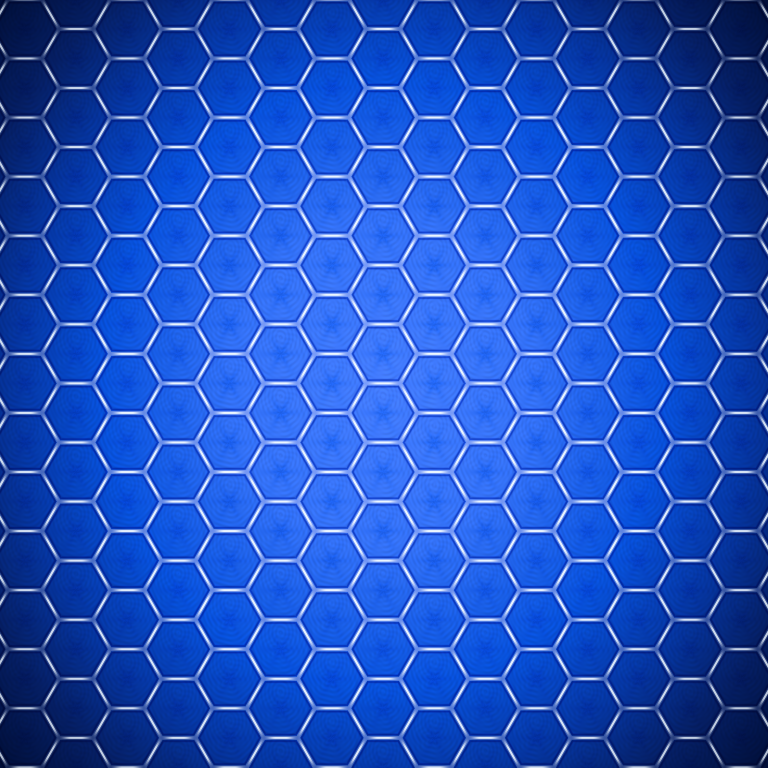
This pattern is drawn by a Shadertoy shader. Its source:

```glsl
// Blue honeycomb of flat-topped hexagons with bright, grooved seams under a vignette.
// Each cell is found by comparing two offset rectangular lattices; seams come from the
// distance to the cell border, and the engraved grain from layered sines.

const float ROWS = 13.0;                       // cells down the canvas
const vec2  LATTICE = vec2(1.7320508, 1.0);    // lattice period, in cell heights
const vec2  SLANT = vec2(0.8660254, 0.5);      // normal of the sloping sides
const vec2  OFFSET = vec2(-0.0012, 0.0008);    // pattern shift, in canvas units
const float HALF_SIDE = 0.2887;

const float CORE_WIDTH = 0.017;                // half widths, in cell heights
const float RIM_WIDTH = 0.034;
const float GROOVE_AT = 0.056;
const float GROOVE_WIDTH = 0.018;
const float GRAIN = 0.05;
const float GRAIN_FREQ = 84.0;

const vec2 VIGNETTE_SCALE = vec2(1.04, 0.96);
const vec3 GLOW_BLUE  = vec3(0.27, 0.49, 1.00);
const vec3 MAIN_BLUE  = vec3(0.21, 0.45, 0.97);
const vec3 DEEP_BLUE  = vec3(0.03, 0.32, 0.86);
const vec3 SHADE_BLUE = vec3(0.02, 0.21, 0.63);
const vec3 DUSK_BLUE  = vec3(0.02, 0.12, 0.39);
const vec3 NIGHT_BLUE = vec3(0.00, 0.05, 0.20);
const vec3 STAR_TINT   = vec3(0.30, 0.76, 0.95);
const vec3 GROOVE_TINT = vec3(0.20, 0.46, 0.78);
const vec3 RIM_COLOR   = vec3(0.52, 0.64, 0.98);
const vec3 CORE_COLOR  = vec3(0.93, 0.97, 1.00);

float ramp(float a, float b, float x) {
    return clamp((x - a) / (b - a), 0.0, 1.0);
}

// Radial background, from bright centre to dark corners
vec3 vignette(float r) {
    vec3 c = mix(GLOW_BLUE, MAIN_BLUE, ramp(0.0, 0.20, r));
    c = mix(c, DEEP_BLUE, ramp(0.20, 0.38, r));
    c = mix(c, SHADE_BLUE, ramp(0.38, 0.50, r));
    c = mix(c, DUSK_BLUE, ramp(0.50, 0.60, r));
    return mix(c, NIGHT_BLUE, ramp(0.60, 0.72, r));
}

// Position relative to the nearest cell centre
vec2 hexLocal(vec2 p) {
    vec2 a = mod(p, LATTICE) - 0.5 * LATTICE;
    vec2 b = mod(p - 0.5 * LATTICE, LATTICE) - 0.5 * LATTICE;
    return dot(a, a) < dot(b, b) ? a : b;
}

// x: distance to the border, y: distance along the side from its middle
vec2 hexBorder(vec2 q) {
    vec2 a = abs(q);
    float slope = dot(a, SLANT);
    float along = a.y > slope ? a.x : abs(dot(a, vec2(-SLANT.y, SLANT.x)));
    return vec2(0.5 - max(a.y, slope), along);
}

// Fine curved engraving, its phase drifting from column to column
float engraving(vec2 q, float column) {
    float rings = length((q - vec2(0.0, 0.28)) * vec2(1.2, 0.9));
    float spin = length(q) + 0.025 * sin(6.0 * atan(q.y, q.x + 1e-5));
    float phase = 1.7 * column;
    return 0.55 * sin(GRAIN_FREQ * rings + phase)
         + 0.45 * sin(GRAIN_FREQ * 0.83 * spin - phase);
}

// Dark centre with six spokes reaching for the corners
float star(vec2 q) {
    float r = length(q);
    float spokes = 0.5 + 0.5 * cos(6.0 * atan(q.y, q.x + 1e-5));
    return 0.65 * exp(-70.0 * r * r)
         + 0.32 * spokes * spokes * exp(-9.0 * r * r) * smoothstep(0.0, 0.12, r);
}

void mainImage(out vec4 fragColor, in vec2 fragCoord) {
    float size = min(iResolution.x, iResolution.y);
    vec2 uv = (fragCoord - 0.5 * iResolution.xy) / size;
    float pixel = ROWS / size;

    // Cell coordinates
    vec2 p = (uv - OFFSET) * ROWS + vec2(0.0, 0.5);
    vec2 q = hexLocal(p);
    float column = floor((p.x - q.x) / SLANT.x + 0.5);
    vec2 border = hexBorder(q);

    // Cell face
    vec3 base = vignette(length(uv * VIGNETTE_SCALE));
    float light = ramp(0.15, 1.0, base.b);
    vec3 color = base * mix(vec3(1.0), STAR_TINT, star(q));
    float grainFade = 1.0 - smoothstep(0.25, 0.6, pixel * GRAIN_FREQ / 6.2832);
    color *= 1.0 + GRAIN * grainFade * engraving(q, column);

    // Dark groove beside each seam
    float g = (border.x - GROOVE_AT) / GROOVE_WIDTH;
    color *= mix(vec3(1.0), GROOVE_TINT, 0.8 * exp(-g * g));

    // Seam: tinted rim and a white core that dims towards the corners
    float soft = 0.6 * pixel;
    float middle = 1.0 - smoothstep(0.08, HALF_SIDE, border.y);
    float rim = 1.0 - smoothstep(RIM_WIDTH - soft, RIM_WIDTH + soft, border.x);
    float core = 1.0 - smoothstep(CORE_WIDTH - soft, CORE_WIDTH + soft, border.x);
    color = mix(color, RIM_COLOR * mix(0.45, 1.0, light), rim * mix(0.3, 0.85, light));
    color = mix(color, CORE_COLOR, core * middle * mix(0.7, 1.0, light));

    fragColor = vec4(clamp(color, 0.0, 1.0), 1.0);
}
```
